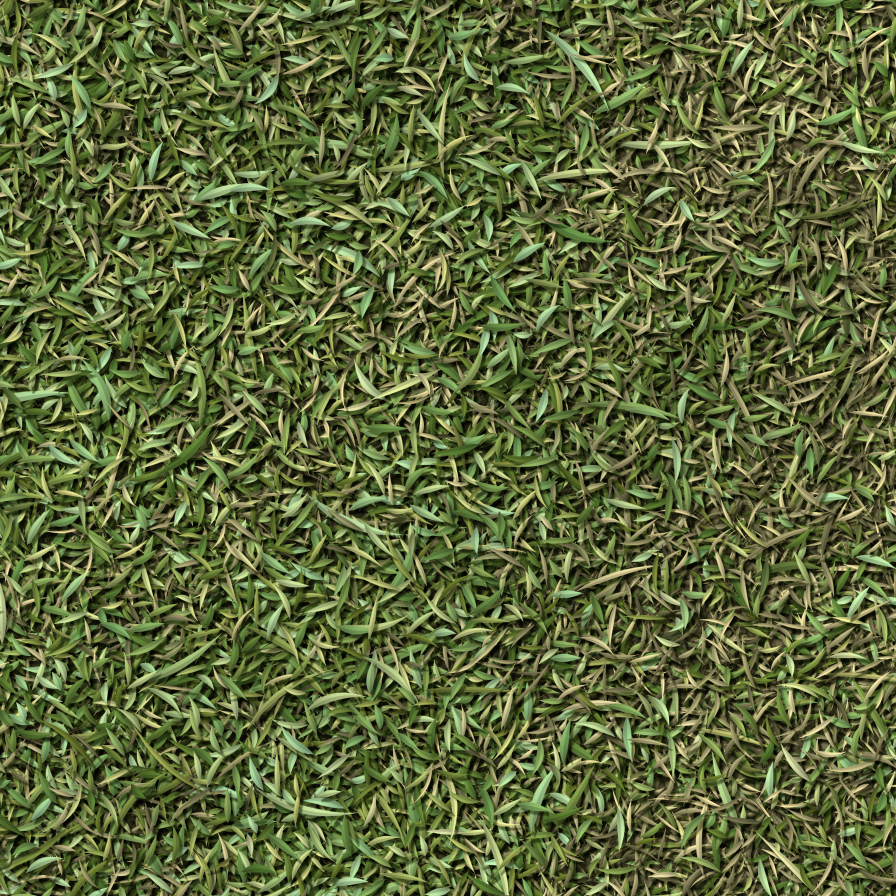
This texture is drawn by a Shadertoy shader. Its source:

```glsl
const vec3 DEEP_SHADE = vec3(0.07, 0.085, 0.015);
const vec3 DARK_LEAF  = vec3(0.21, 0.25, 0.07);
const vec3 MID_LEAF   = vec3(0.36, 0.43, 0.17);
const vec3 LIGHT_LEAF = vec3(0.54, 0.61, 0.34);
const vec3 PALE_LEAF  = vec3(0.74, 0.77, 0.56);
const vec3 DRY_SOIL   = vec3(0.53, 0.48, 0.35);
const vec2 SHADOW_SHIFT = vec2(0.0035, -0.0045);
const int LAYERS = 17;

vec4 hash4(vec2 cell, float seed) {
    vec4 p = fract(vec4(cell.xyx, seed) * vec4(0.1031, 0.1030, 0.0973, 0.1099));
    p += dot(p, p.wzxy + 33.33);
    return fract((p.xxyz + p.yzzw) * p.zywx);
}

// Layered sines, roughly -1 to 1
float waves(vec2 p) {
    float broad = sin(p.x + 1.7 * sin(0.8 * p.y + 0.6));
    float cross = sin(1.9 * p.y - 1.1 * p.x + 2.0);
    float fine = sin(3.7 * p.x + 2.9 * p.y + 1.5 * broad);
    return (broad + 0.7 * cross + 0.4 * fine) / 2.1;
}

// Cellular noise: distance to the nearest point, and its random value
vec2 cellular(vec2 p, float seed) {
    vec2 nearest = vec2(9.0, 0.0);
    for (int y = -1; y <= 1; y++)
    for (int x = -1; x <= 1; x++) {
        vec2 cell = floor(p) + vec2(x, y);
        vec4 h = hash4(cell, seed);
        float d = length(cell + h.xy - p);
        if (d < nearest.x) nearest = vec2(d, h.z);
    }
    return nearest;
}

float dryness(vec2 p) {
    return clamp(0.24 + 0.34 * smoothstep(0.4, 0.85, p.x) + 0.22 * waves(p * 9.0), 0.0, 1.0);
}

vec3 groundColor(vec2 uv) {
    vec2 crumb = cellular(uv * 110.0, 3.0);
    float bare = smoothstep(0.35, 0.8, dryness(uv));
    float lit = mix(0.35, 0.9, bare) * (0.45 + 0.75 * crumb.y) * smoothstep(1.0, 0.2, crumb.x);
    return mix(DEEP_SHADE, DRY_SOIL, lit);
}

vec3 leafColor(float tone, float hue, float straw) {
    vec3 c = mix(DARK_LEAF, MID_LEAF, smoothstep(0.0, 0.35, tone));
    c = mix(c, LIGHT_LEAF, smoothstep(0.3, 0.68, tone));
    c = mix(c, PALE_LEAF, smoothstep(0.65, 1.0, tone));
    c *= mix(vec3(1.06, 1.0, 0.85), vec3(0.82, 1.0, 1.03), hue);
    float luma = dot(c, vec3(0.3, 0.6, 0.1));
    return mix(c, luma * vec3(1.13, 1.03, 0.76), straw);
}

// Signed distance across a pointed, bent blade lying along x
float bladeDistance(vec2 q, float halfLen, float halfWidth, float bend) {
    float u = q.x / halfLen;
    float taper = (1.0 - u * u) * (1.0 - 0.35 * u);
    if (abs(u) > 1.0) taper = -abs(u);
    return abs(q.y - bend * halfLen * u * u) - halfWidth * taper;
}

// One scattered sheet of blades, each with its cast shadow
vec3 addBlades(vec3 col, vec2 uv, float cells, float seed, float halfWidth,
               float density, float spread, float depth, float aa) {
    vec2 grid = uv * cells + seed * vec2(0.37, 0.73);
    for (int y = -1; y <= 1; y++)
    for (int x = -1; x <= 1; x++) {
        vec2 cell = floor(grid) + vec2(x, y);
        vec4 place = hash4(cell, seed);
        vec4 look = hash4(cell + 71.0, seed + 5.0);
        vec2 offset = (grid - cell - place.xy) / cells;
        vec2 center = uv - offset;
        float dry = dryness(center);
        if (place.w > density * (1.15 - 0.45 * dry)) continue;

        float angle = 1.2 + 1.6 * waves(center * 8.0) + spread * (place.z - 0.5);
        vec2 dir = vec2(cos(angle), sin(angle));
        mat2 toBlade = mat2(dir.x, -dir.y, dir.y, dir.x);
        vec2 q = toBlade * offset;
        float halfLen = mix(0.4, 0.9, look.x) / cells;
        float straw = smoothstep(-0.12, 0.12, dry - look.z);
        float width = halfWidth * mix(0.7, 1.35, look.y) * mix(1.0, 0.65, straw);
        float bend = 0.5 * (look.w - 0.5);

        // Shadow first, then the blade with a shaded half and a darker root
        float shade = bladeDistance(q - toBlade * SHADOW_SHIFT, halfLen, width, bend);
        col *= mix(vec3(1.0), vec3(0.52, 0.54, 0.42), smoothstep(0.002, -0.0015, shade));
        float d = bladeDistance(q, halfLen, width, bend);
        float u = q.x / halfLen;
        float side = smoothstep(-aa, aa, q.y - bend * halfLen * u * u);
        float tone = fract(look.x * 7.0 + look.w * 13.0) * 0.85 + 0.3 * depth - 0.02;
        vec3 leaf = leafColor(tone, look.y, straw * 0.85);
        leaf *= mix(0.87, 1.07, side) * mix(0.8, 1.08, smoothstep(-1.0, 0.3, u));
        col = mix(col, leaf, smoothstep(aa, -aa, d));
    }
    return col;
}

void mainImage(out vec4 fragColor, in vec2 fragCoord) {
    vec2 uv = fragCoord / iResolution.y;
    float aa = max(0.75 / iResolution.y, 0.0008);
    vec3 col = groundColor(uv);

    // Short litter below, with a longer blade sheet every fourth layer
    for (int i = 0; i < LAYERS; i++) {
        float depth = float(i) / float(LAYERS - 1);
        bool tall = i % 4 == 3;
        float cells = tall ? mix(24.0, 14.0, depth) : mix(50.0, 34.0, depth);
        float halfWidth = tall ? 0.0042 : mix(0.0024, 0.0034, depth);
        col = addBlades(col, uv, cells, float(i) * 3.7 + 11.0, halfWidth,
                        tall ? 0.45 : 0.72, tall ? 3.2 : 6.28, depth, aa);
    }

    // Broad drift of light across the lawn
    col *= 1.04 + 0.08 * waves(uv * 6.0 + 2.0) + 0.06 * (uv.x - 0.5);
    fragColor = vec4(clamp(col, 0.0, 1.0), 1.0);
}
```
